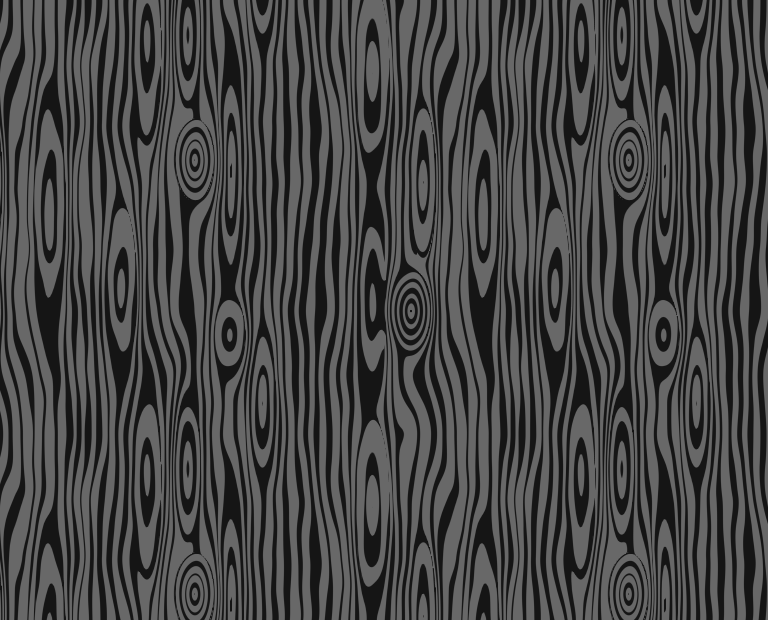
This pattern is drawn by a Shadertoy shader. Its source:

```glsl
const float TILE_WIDTH = 0.565;   // tile side as a share of canvas width
const float LINES = 36.0;         // grain lines across one tile
const int LENSES = 10;
const int FEATURES = 12;
const vec3 WOOD = vec3(0.408);
const vec3 INK = vec3(0.082);

// Centre and half size of each closed grain figure: lenses, then two knots
const vec4 FIGURES[FEATURES] = vec4[FEATURES](
    vec4(0.339, 0.108, 0.033, 0.22),
    vec4(0.115, 0.480, 0.036, 0.25),
    vec4(0.532, 0.400, 0.028, 0.25),
    vec4(0.858, 0.700, 0.032, 0.22),
    vec4(0.858, 0.170, 0.040, 0.21),
    vec4(0.433, 0.080, 0.030, 0.17),
    vec4(0.280, 0.660, 0.035, 0.19),
    vec4(0.975, 0.420, 0.030, 0.18),
    vec4(0.605, 0.930, 0.030, 0.17),
    vec4(0.530, 0.770, 0.035, 0.09),
    vec4(0.449, 0.369, 0.045, 0.095),
    vec4(0.947, 0.717, 0.046, 0.095));

float hash(vec2 p) {
    vec3 q = fract(p.xyx * vec3(0.1031, 0.1030, 0.0973));
    q += dot(q, q.yzx + 33.33);
    return fract((q.x + q.y) * q.z);
}

// Value noise that wraps after the given number of cells
float wrapNoise(vec2 p, vec2 period, float seed) {
    vec2 cell = floor(p);
    vec2 f = p - cell;
    f = f * f * (3.0 - 2.0 * f);
    vec2 lo = mod(cell, period) + seed;
    vec2 hi = mod(cell + 1.0, period) + seed;
    return mix(mix(hash(lo), hash(vec2(hi.x, lo.y)), f.x),
               mix(hash(vec2(lo.x, hi.y)), hash(hi), f.x), f.y);
}

float tileNoise(vec2 p, vec2 cells, float seed) {
    return wrapNoise(p * cells, cells, seed) - 0.5;
}

// Bends the grain around an ellipse and fills it with rings
float wrapAround(float phase, vec2 p, vec4 figure, float rings) {
    vec2 d = fract(p - figure.xy + 0.5) - 0.5;
    float r = length(d / figure.zw);
    float outline = round(LINES * (p.x - d.x));
    float cover = exp(-1.4 * max(r * r - 1.0, 0.0));
    return mix(phase, outline + rings * max(1.0 - r, 0.0), cover);
}

float grainPhase(vec2 p) {
    float phase = LINES * p.x;
    phase += 2.6 * tileNoise(p, vec2(8.0, 3.0), 11.0);
    phase += 1.0 * tileNoise(p, vec2(17.0, 7.0), 37.0);
    for (int i = 0; i < FEATURES; i++) {
        float rings = i < LENSES ? 1.5 + 0.25 * float(i % 3) : 4.0;
        phase = wrapAround(phase, p, FIGURES[i], rings);
    }
    // Hand-cut wobble
    return phase + 0.3 * tileNoise(p, vec2(30.0, 14.0), 71.0);
}

// Ink coverage of lines that swell and taper along their length
float grainLines(float phase, float y) {
    float line = round(phase);
    float swell = wrapNoise(vec2(line, y * 7.0), vec2(LINES, 7.0), 5.0);
    float halfWidth = mix(0.07, 0.33, swell);
    float blur = 0.7 * length(vec2(dFdx(phase), dFdy(phase))) + 1e-4;
    return 1.0 - smoothstep(halfWidth - blur, halfWidth + blur, abs(phase - line));
}

void mainImage(out vec4 fragColor, in vec2 fragCoord) {
    vec2 fromTop = vec2(fragCoord.x, iResolution.y - fragCoord.y);
    vec2 p = fromTop / (iResolution.x * TILE_WIDTH);
    float ink = grainLines(grainPhase(p), p.y);
    fragColor = vec4(mix(WOOD, INK, ink), 1.0);
}
```
